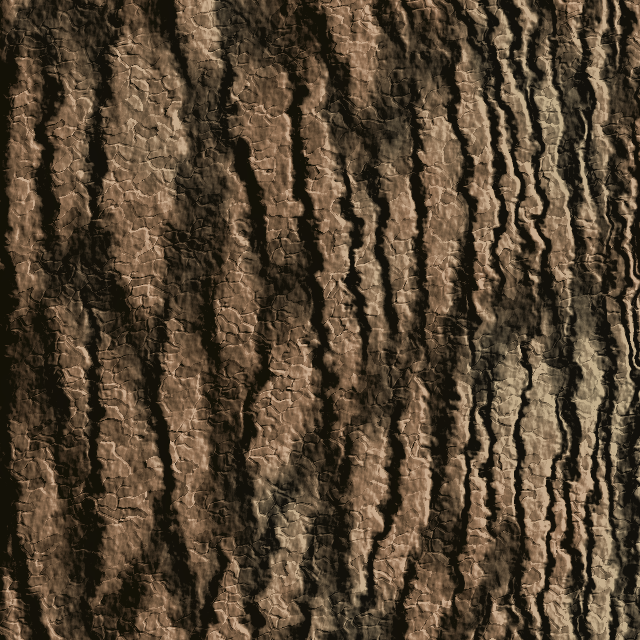
A WebGL 1 fragment shader for this texture:

```glsl
precision highp float;
// Deeply furrowed tree bark: long ragged ridges broken into flaky plates, lit from the right.
uniform vec2 u_resolution;

#define RIDGES 12.0      // ridge columns before the trunk curves away
#define CURVATURE 4.0    // extra ridges crowded toward the right edge
#define RIDGE_ROWS 2.2   // ridge lengths per canvas height
#define LEAN 0.06        // sideways sweep of the ridges
#define RAGGED 0.036     // roughness of the ridge outlines
#define PLATES vec2(42.0, 56.0)
#define CRACK_DEPTH 0.30
#define RELIEF 0.85      // strength of the slope lighting
#define SHADOW 0.42      // strength of the cast shadows
#define GRAIN 0.60       // roughness of the surface

const vec3 FURROW = vec3(0.075, 0.065, 0.025);
const vec3 UMBER  = vec3(0.24, 0.18, 0.12);
const vec3 BROWN  = vec3(0.40, 0.31, 0.22);
const vec3 RUSSET = vec3(0.59, 0.455, 0.34);
const vec3 TAN    = vec3(0.79, 0.67, 0.555);

vec2 hash2(vec2 p) {
  vec3 q = fract(p.xyx * vec3(0.1031, 0.1030, 0.0973));
  q += dot(q, q.yzx + 33.33);
  return fract((q.xx + q.yz) * q.zy);
}

float valueNoise(vec2 p) {
  vec2 i = floor(p), f = fract(p);
  f = f * f * (3.0 - 2.0 * f);
  float low = mix(hash2(i).x, hash2(i + vec2(1.0, 0.0)).x, f.x);
  float high = mix(hash2(i + vec2(0.0, 1.0)).x, hash2(i + 1.0).x, f.x);
  return mix(low, high, f.y);
}

float layeredNoise(vec2 p) {
  float sum = 0.0, weight = 0.5;
  for (int i = 0; i < 4; i++) {
    sum += weight * valueNoise(p);
    p = mat2(1.7, 1.0, -1.0, 1.7) * p + 11.3;
    weight *= 0.5;
  }
  return sum / 0.9375;
}

// Cellular noise: nearest distance, second distance, random value of the cell
vec3 cells(vec2 p) {
  vec2 base = floor(p);
  vec3 result = vec3(9.0, 9.0, 0.0);
  for (int y = -1; y <= 1; y++) {
    for (int x = -1; x <= 1; x++) {
      vec2 cell = base + vec2(float(x), float(y));
      vec2 rnd = hash2(cell + 40.0);
      float d = distance(p, cell + 0.5 + 0.85 * (rnd - 0.5));
      if (d < result.x) result = vec3(d, result.x, fract(rnd.x * 7.0 + rnd.y * 5.0));
      else result.y = min(result.y, d);
    }
  }
  return result;
}

// Bends the trunk: layered sines, a sweep through the middle, crowding at the right
vec2 trunkSpace(vec2 p) {
  float middle = smoothstep(0.1, 0.55, p.x) * (1.0 - smoothstep(0.65, 1.0, p.x));
  p.x += 0.008 * sin(9.0 * p.y + 14.0 * p.x) + 0.003 * sin(23.0 * p.y - 31.0 * p.x);
  p.x -= LEAN * middle * sin(3.2 * p.y);
  return vec2(RIDGES * p.x + CURVATURE * pow(abs(p.x), 4.0), RIDGE_ROWS * p.y);
}

// Surface: height, ridge profile, plate value, ridge value
vec4 bark(vec2 p) {
  vec2 ragged = vec2(layeredNoise(p * vec2(32.0, 34.0)),
                     layeredNoise(p * vec2(34.0, 22.0) + 7.0)) - 0.5;
  vec3 ridge = cells(trunkSpace(p + RAGGED * ragged * vec2(1.0, 2.0)));
  float profile = smoothstep(0.02, 0.48, ridge.y - ridge.x);

  vec3 plate = cells(p * PLATES + 1.8 * ragged);
  float crack = 1.0 - smoothstep(0.0, 0.16, plate.y - plate.x);
  crack *= smoothstep(-0.12, 0.12, ragged.x);

  float grain = layeredNoise(p * vec2(120.0, 95.0)) - 0.5;
  float height = profile * (0.9 + 0.30 * plate.z) - CRACK_DEPTH * crack + GRAIN * grain;
  return vec4(height, profile, plate.z, ridge.z);
}

vec3 barkColor(float tone) {
  vec3 color = mix(FURROW, UMBER, clamp((tone - 0.10) / 0.20, 0.0, 1.0));
  color = mix(color, BROWN, clamp((tone - 0.30) / 0.20, 0.0, 1.0));
  color = mix(color, RUSSET, clamp((tone - 0.50) / 0.22, 0.0, 1.0));
  return mix(color, TAN, clamp((tone - 0.72) / 0.20, 0.0, 1.0));
}

void main() {
  vec2 p = gl_FragCoord.xy / u_resolution;
  vec4 surface = bark(p);

  // Light on the slopes, then shadows cast by taller bark to the right
  float slope = surface.x - bark(p + vec2(0.0030, 0.0026)).x;
  float shade = 0.0;
  for (int i = 1; i <= 3; i++) {
    float reach = float(i);
    float rise = bark(p + reach * vec2(0.008, 0.003)).x - surface.x;
    shade = max(shade, rise - 0.16 * reach);
  }

  // Tone: ridge tops pale, furrows dark, fading to the left edge
  float fiber = layeredNoise(p * vec2(170.0, 60.0)) - 0.5;
  float patches = layeredNoise(p * vec2(9.0, 5.0) + 3.0) - 0.5;
  float tone = 0.24 + 0.41 * surface.y + 0.18 * (surface.z - 0.5) + 0.08 * (surface.w - 0.5);
  tone += RELIEF * slope - SHADOW * shade + 0.42 * fiber + 0.10 * patches;
  tone += 0.10 * (smoothstep(0.1, 0.9, p.x) - 0.4);
  tone -= 0.4 * (1.0 - smoothstep(0.0, 0.02, p.x));

  // Weathered grey-olive in the furrows and toward the right, warm elsewhere
  vec3 color = barkColor(tone);
  float weathered = 0.2 + 0.5 * p.x - 0.35 * surface.y + 1.2 * patches;
  vec3 olive = dot(color, vec3(0.30, 0.59, 0.11)) * vec3(1.09, 1.0, 0.78);
  color = mix(color, olive, clamp(weathered, 0.0, 0.75));
  gl_FragColor = vec4(color, 1.0);
}
```
